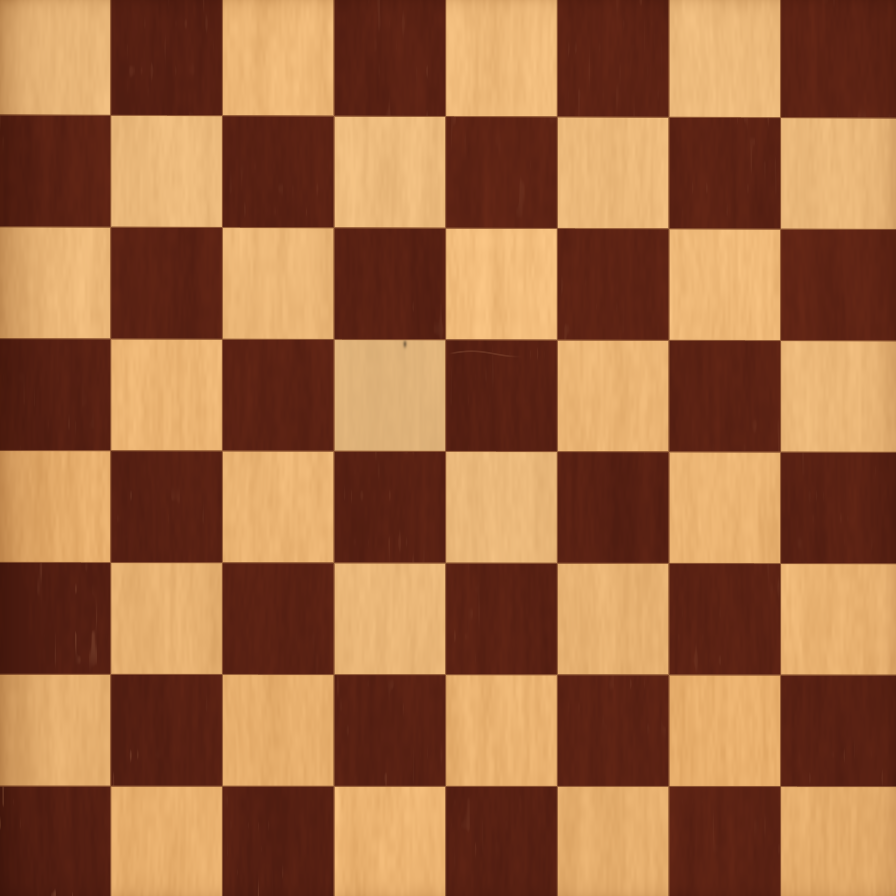
A WebGL 1 fragment shader for this pattern:

```glsl
precision highp float;

uniform vec2 u_resolution;

const float CELLS = 8.0;
const float CELL_SIZE = 0.1246;
const vec2 BOARD_OFFSET = vec2(-0.001, -0.0022);
const float TILT = 0.004;

const vec3 MAPLE_DEEP = vec3(0.89, 0.65, 0.38);
const vec3 MAPLE_BRIGHT = vec3(0.97, 0.77, 0.52);
const vec3 MAPLE_PALE = vec3(0.87, 0.70, 0.48);
const vec3 WALNUT_DEEP = vec3(0.315, 0.112, 0.066);
const vec3 WALNUT_RED = vec3(0.40, 0.153, 0.086);
const vec3 WORN = vec3(0.60, 0.38, 0.27);
const vec3 SEAM = vec3(0.56, 0.34, 0.20);

float hash(vec2 p) {
    return fract(sin(dot(p, vec2(127.1, 311.7))) * 43758.5453);
}

float noise(vec2 p) {
    vec2 i = floor(p);
    vec2 f = fract(p);
    f = f * f * (3.0 - 2.0 * f);
    float low = mix(hash(i), hash(i + vec2(1.0, 0.0)), f.x);
    float high = mix(hash(i + vec2(0.0, 1.0)), hash(i + 1.0), f.x);
    return mix(low, high, f.y);
}

// Vertical fibres, from broad bands to fine pores, centred on zero
float woodGrain(vec2 p, float seed) {
    vec2 q = p + vec2(seed * 17.0, seed * 5.0);
    q.x += 0.006 * noise(q * vec2(12.0, 9.0));
    float bands = noise(q * vec2(55.0, 4.0)) - 0.5;
    float fibres = noise(q * vec2(150.0, 13.0)) - 0.5;
    float pores = noise(q * vec2(330.0, 60.0)) - 0.5;
    return 0.45 * bands + 0.35 * fibres + 0.3 * pores;
}

// Brighter towards the upper middle of the board
float sheen(vec2 uv) {
    return 1.0 - smoothstep(0.1, 0.95, length((uv - vec2(0.52, 0.9)) * vec2(0.9, 1.0)));
}

vec3 mapleTile(vec2 uv, vec2 id, float grain) {
    float tone = 0.12 + 0.5 * sheen(uv) + 0.35 * hash(id + 3.7) + 0.65 * grain;
    vec3 color = mix(MAPLE_DEEP, MAPLE_BRIGHT, clamp(tone, 0.0, 1.0));
    float pale = 0.35 * hash(id + 8.3);
    // One replaced tile is greyer than its neighbours
    float odd = 1.0 - step(0.5, distance(id, vec2(3.0, 4.0)));
    color = mix(color, MAPLE_PALE, max(pale, 0.85 * odd));
    float knot = exp(-dot((uv - vec2(0.452, 0.616)) * vec2(500.0, 260.0),
                          (uv - vec2(0.452, 0.616)) * vec2(500.0, 260.0)));
    return color * (1.0 + 0.06 * grain - 0.4 * knot);
}

vec3 walnutTile(vec2 uv, vec2 id, float grain) {
    float tone = 0.3 + 0.22 * (uv.x - 0.5) + 0.22 * sheen(uv)
               + 0.35 * (hash(id + 5.1) - 0.5) + 0.9 * grain;
    vec3 color = mix(WALNUT_DEEP, WALNUT_RED, clamp(tone, 0.0, 1.0));
    // Sparse upright scuffs, denser near the lower left
    float wear = mix(0.5, 0.15, smoothstep(0.0, 0.6, length(uv)));
    float scuff = smoothstep(0.8, 0.97, noise(uv * vec2(260.0, 38.0) + 40.0))
                * smoothstep(0.5, 0.85, noise(uv * 14.0 + 9.0));
    // Shallow curved scratch
    float curve = 0.605 + 0.003 * sin((uv.x - 0.5) * 60.0);
    float span = smoothstep(0.5, 0.51, uv.x) * (1.0 - smoothstep(0.56, 0.585, uv.x));
    float scratch = 0.3 * span * (1.0 - smoothstep(0.0003, 0.0016, abs(uv.y - curve)));
    return mix(color, WORN, max(wear * scuff, scratch));
}

// Distance in cells to the nearest interior grid line
float seamDistance(vec2 grid) {
    vec2 line = clamp(floor(grid + 0.5), 1.0, CELLS - 1.0);
    vec2 d = abs(grid - line);
    return min(d.x, d.y);
}

float edgeShade(vec2 uv) {
    float left = exp(-uv.x * 38.0);
    float right = exp(-(1.0 - uv.x) * 75.0);
    float top = exp(-(1.0 - uv.y) * 110.0);
    float bottom = exp(-uv.y * 110.0);
    return 0.24 * left + 0.12 * right + 0.1 * top + 0.08 * bottom;
}

void main() {
    vec2 uv = gl_FragCoord.xy / u_resolution;
    float pixel = 1.0 / min(u_resolution.x, u_resolution.y);

    // Slightly tilted grid of squares
    vec2 board = uv - BOARD_OFFSET;
    board.y += TILT * (uv.x - 0.5) * uv.y;
    vec2 grid = board / CELL_SIZE;
    vec2 id = clamp(floor(grid), 0.0, CELLS - 1.0);
    float isLight = mod(id.x + id.y, 2.0);

    float grain = woodGrain(uv, hash(id));
    vec3 color = mix(walnutTile(uv, id, grain), mapleTile(uv, id, grain), isLight);

    // Thin glue line between squares
    float d = seamDistance(grid) * CELL_SIZE;
    float seam = 1.0 - smoothstep(0.0002, 0.0006 + 0.6 * pixel, d);
    color = mix(color, SEAM, 0.9 * seam);

    // Warm darkening along the rim
    color *= 1.0 - edgeShade(uv) * vec3(0.75, 1.0, 1.3);
    gl_FragColor = vec4(color, 1.0);
}
```
